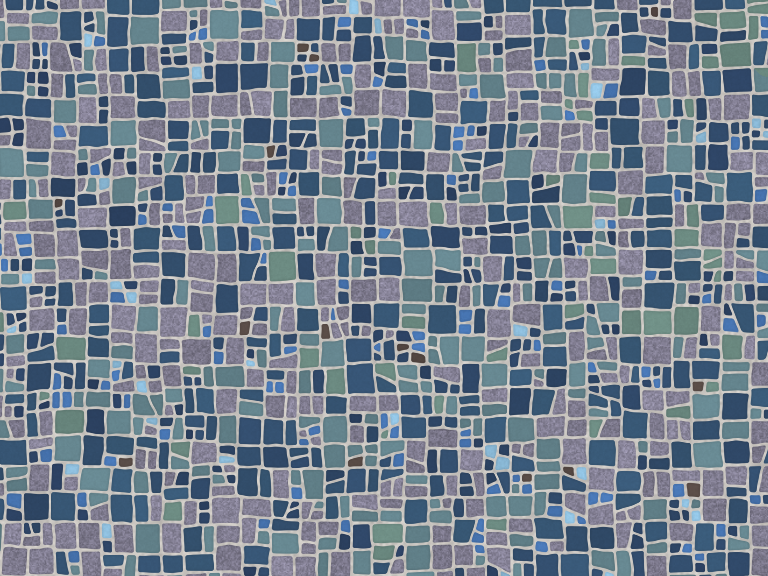
Give the GLSL for this texture, as a Shadertoy shader.

```glsl
// Irregular glass mosaic in blue, mauve and teal, set in pale grout.
// Jittered pinwheel cells tile the plane; each cell is cut up to three times
// into smaller pieces, then rounded, coloured by size and grained.

const float ROWS = 21.5;        // mosaic cells per canvas height
const float CELL_JITTER = 0.2;
const float GROUT_HALF = 0.05;  // half joint width, in cells

const vec3 GROUT = vec3(0.79, 0.775, 0.755);
const vec3 NAVY  = vec3(0.17, 0.25, 0.38);
const vec3 SLATE = vec3(0.225, 0.355, 0.47);
const vec3 MAUVE = vec3(0.51, 0.495, 0.575);
const vec3 TEAL  = vec3(0.39, 0.515, 0.55);
const vec3 GREEN = vec3(0.42, 0.54, 0.505);
const vec3 AZURE = vec3(0.28, 0.46, 0.70);
const vec3 SKY   = vec3(0.56, 0.75, 0.87);
const vec3 UMBER = vec3(0.34, 0.29, 0.27);

struct Tile {
    vec4 edge;  // distance to left, bottom, right and top edges
    vec2 lo;
    vec2 hi;
    vec2 id;
};

float hash(vec2 p) {
    vec3 q = fract(p.xyx * 0.1031);
    q += dot(q, q.yzx + 33.33);
    return fract((q.x + q.y) * q.z);
}

float noise(vec2 p) {
    vec2 i = floor(p), f = fract(p);
    f = f * f * (3.0 - 2.0 * f);
    return mix(mix(hash(i), hash(i + vec2(1, 0)), f.x),
               mix(hash(i + vec2(0, 1)), hash(i + vec2(1, 1)), f.x), f.y);
}

vec2 warp(vec2 p, float scale, float amount) {
    vec2 n = vec2(noise(p * scale + 7.0), noise(p * scale + 53.0));
    return p + amount * (n - 0.5);
}

float jitter(vec2 corner) {
    return CELL_JITTER * (2.0 * hash(corner + 19.0) - 1.0);
}

// Corners alternately move a horizontal or a vertical joint.
Tile findCell(vec2 p) {
    Tile t = Tile(vec4(0), floor(p), floor(p) + 1.0, floor(p));
    for (int k = 0; k < 9; k++) {
        vec2 c = floor(p) + vec2(k % 3 - 1, k / 3 - 1);
        float a = jitter(c), b = jitter(c + vec2(1, 0));
        float d = jitter(c + vec2(0, 1)), e = jitter(c + 1.0);
        bool even = mod(c.x + c.y, 2.0) < 0.5;
        vec2 lo = c + (even ? vec2(d, a) : vec2(a, b));
        vec2 hi = c + 1.0 + (even ? vec2(b, e) : vec2(e, d));
        if (all(greaterThanEqual(p, lo)) && all(lessThan(p, hi)))
            t = Tile(vec4(p - lo, hi - p), lo, hi, c);
    }
    return t;
}

float cutChance(vec2 size) {
    float longSide = max(size.x, size.y);
    float aspect = longSide / min(size.x, size.y);
    if (longSide > 1.18 || aspect > 2.4) return 1.0;
    if (longSide < 0.7) return 0.0;
    return aspect > 1.5 ? 0.3 : 0.42;
}

// Cuts across the longer side, slightly askew, and keeps the piece holding p.
Tile cutTile(Tile t, vec2 p) {
    vec2 size = t.hi - t.lo;
    if (hash(t.id + 101.3) >= cutChance(size)) return t;
    int axis = size.x > size.y ? 0 : 1;
    float side = hash(t.id + 211.7) < 0.5 ? -1.0 : 1.0;
    float ratio = 0.5 + side * (size[axis] > 1.18 ? 0.13 : 0.04);
    float skew = 2.0 * hash(t.id + 307.9) - 1.0;
    vec2 mid = mix(t.lo, t.hi, ratio);
    float center = 0.5 * (t.lo[1 - axis] + t.hi[1 - axis]);
    float d = p[axis] - mid[axis] + 0.4 * skew * skew * skew * (p[1 - axis] - center);
    if (d > 0.0) {
        t.edge[axis] = d;
        t.lo[axis] = mid[axis];
        t.id += vec2(71.7, 31.3);
    } else {
        t.edge[axis + 2] = -d;
        t.hi[axis] = mid[axis];
        t.id += vec2(13.1, 47.9);
    }
    return t;
}

// Inner distance to a rounded outline, with every edge slightly tilted.
float insideDistance(Tile t, vec2 p, float radius) {
    vec2 q = p - 0.5 * (t.lo + t.hi);
    vec4 tilt = vec4(hash(t.id + 3.1), hash(t.id + 5.7), hash(t.id + 8.3), hash(t.id + 11.9));
    vec4 e = t.edge - GROUT_HALF + 0.09 * (tilt - 0.5) * q.yxyx;
    vec2 c = radius - min(e.xy, e.zw);
    return radius - length(max(c, 0.0)) - min(max(c.x, c.y), 0.0);
}

vec3 tileColor(Tile t, vec2 p, float greenness) {
    vec2 size = t.hi - t.lo;
    float pick = hash(t.id + 401.1), tone = hash(t.id + 503.3);
    float grain = noise(p * 13.0) + noise(p * 23.0) - 1.0;
    vec3 dark = mix(NAVY, SLATE, sqrt(tone));
    vec3 teal = mix(TEAL, GREEN, step(hash(t.id + 607.7), greenness));
    vec3 mauve = MAUVE * (1.0 + 0.17 * grain);
    vec3 color = pick < 0.38 ? dark : pick < 0.71 ? mauve : teal;
    if (max(size.x, size.y) < 0.7) {
        color = pick < 0.43 ? mix(NAVY, SLATE, 0.5 * tone) : pick < 0.67 ? AZURE
              : pick < 0.72 ? SKY : pick < 0.745 ? UMBER : pick < 0.88 ? teal : mauve;
    }
    return color * (0.93 + 0.14 * hash(t.id + 709.9) + 0.035 * grain);
}

void mainImage(out vec4 fragColor, in vec2 fragCoord) {
    vec2 uv = fragCoord / iResolution.xy;
    vec2 flat_p = fragCoord / iResolution.y * ROWS;
    vec2 p = warp(warp(flat_p, 0.35, 0.22), 2.8, 0.06);
    float pixel = ROWS / iResolution.y;

    Tile tile = findCell(p);
    for (int i = 0; i < 3; i++) tile = cutTile(tile, p);

    // Tile faces, a little darker toward their rims
    float d = insideDistance(tile, p, 0.08);
    float greenness = 0.12 + 0.7 * smoothstep(0.5, 1.0, uv.x) * smoothstep(0.1, 0.9, uv.y);
    vec3 face = tileColor(tile, flat_p, greenness) * mix(0.93, 1.0, smoothstep(0.0, 0.12, d));

    // Sandy grout
    vec3 joint = GROUT * (0.88 + 0.14 * noise(flat_p * 9.0) + 0.08 * noise(flat_p * 1.5));

    fragColor = vec4(mix(joint, face, smoothstep(-0.6 * pixel, 0.6 * pixel, d)), 1.0);
}
```
